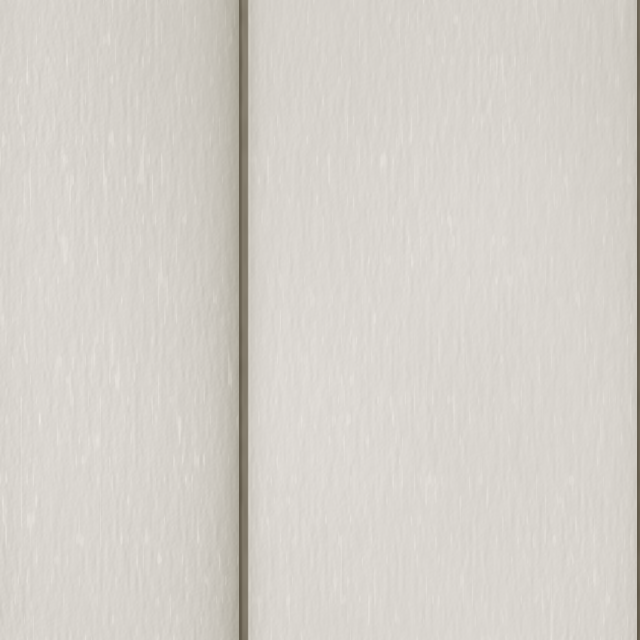
This texture is drawn by a WebGL 2 fragment shader. Its source:

```glsl
#version 300 es
precision highp float;
// Pale woven wall panels divided by narrow vertical grooves.
// Panels repeat with mod; stretched noise lit from the side gives the
// fine upright threads, and exponential falloffs shade the panel edges.
uniform vec2 u_resolution;
out vec4 fragColor;

float hash(vec2 p) {
    vec3 q = fract(vec3(p.xyx) * 0.1031);
    q += dot(q, q.yzx + 33.33);
    return fract((q.x + q.y) * q.z);
}

float noise(vec2 p) {
    vec2 cell = floor(p);
    vec2 f = fract(p);
    f = f * f * (3.0 - 2.0 * f);
    return mix(mix(hash(cell), hash(cell + vec2(1.0, 0.0)), f.x),
               mix(hash(cell + vec2(0.0, 1.0)), hash(cell + 1.0), f.x), f.y);
}

// Height of the cloth: long threads, short threads and grain.
float clothHeight(vec2 p) {
    float threads = noise(p * vec2(165.0, 24.0) + 7.0);
    float fibres = noise(p * vec2(230.0, 75.0) + 41.0);
    float grain = noise(p * vec2(290.0, 240.0) + 93.0);
    return 0.45 * threads + 0.35 * fibres + 0.2 * grain;
}

void main() {
    vec2 uv = gl_FragCoord.xy / u_resolution;
    float blur = max(0.0013, 0.7 / u_resolution.x);

    // Panel layout: each repeat starts with its groove.
    float period = 0.622;
    float start = uv.x - 0.374;
    float panel = floor(start / period);
    float x = mod(start, period);
    float toNext = period - x;
    float fromGroove = max(x - 0.0145, 0.0);
    float curved = panel < -0.5 ? 1.0 : 0.0;

    // Soft light over the panel, with a wider shadow on the curved one.
    float shade = mix(0.035, 0.12, curved) * exp(-toNext / mix(0.012, 0.022, curved));
    shade += mix(0.025, 0.06, curved) * exp(-toNext / 0.11);
    shade += 0.085 * exp(-fromGroove / 0.011);
    shade += 0.014 * smoothstep(0.5, 1.0, uv.y);
    shade += 0.012 * curved * smoothstep(0.07, 0.0, uv.x);
    shade += 0.018 * (noise(uv * vec2(4.0, 3.0) + 12.0) - 0.5);
    vec3 color = vec3(0.857, 0.841, 0.819) - shade * vec3(1.0, 1.01, 1.18);

    // Thread relief, with uneven wear and rare bright fibres.
    float relief = clothHeight(uv) - clothHeight(uv + vec2(0.0026, -0.0012));
    float wear = mix(0.75, 1.15, noise(uv * vec2(9.0, 6.0) + 5.0));
    wear *= mix(0.9, 1.2, curved);
    color += 0.062 * relief * wear;
    color += 0.022 * (clothHeight(uv + 3.0) - 0.5);
    float fibre = noise(uv * vec2(210.0, 32.0) + 150.0);
    color += 0.032 * smoothstep(0.8, 0.98, fibre) * wear;

    // Groove: dark near wall, lighter floor and a thin lit lip.
    vec3 grooveDark = vec3(0.40, 0.37, 0.31);
    vec3 grooveFloor = vec3(0.51, 0.48, 0.42);
    vec3 groove = mix(grooveDark, grooveFloor, smoothstep(0.002, 0.006, x));
    groove += 0.035 * (noise(uv * vec2(180.0, 40.0)) - 0.5);
    groove += 0.03 * (uv.y - 0.5);
    float inside = 1.0 - smoothstep(0.0135 - blur, 0.0135 + blur, x);
    inside = max(inside, smoothstep(blur, 0.0, toNext) * 0.5);
    color = mix(color, groove, inside);
    color += 0.04 * smoothstep(0.0022, 0.0, abs(x - 0.0163));

    fragColor = vec4(clamp(color, 0.0, 1.0), 1.0);
}
```
